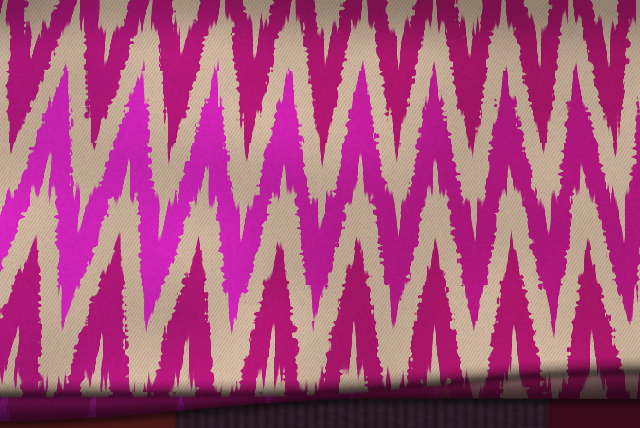
A Shadertoy shader for this texture:

```glsl
const vec3 GOLD = vec3(0.80, 0.72, 0.62);
const vec3 GOLD_SHADE = vec3(0.67, 0.55, 0.50);
const vec3 CRIMSON = vec3(0.65, 0.085, 0.40);
const vec3 MAGENTA = vec3(0.68, 0.09, 0.48);
const vec3 VIOLET = vec3(0.79, 0.14, 0.70);
const vec3 MAT = vec3(0.17, 0.11, 0.15);
const vec3 MAT_LEFT = vec3(0.30, 0.09, 0.09);
const vec3 MAT_RIGHT = vec3(0.22, 0.04, 0.10);

const float COLUMN_WIDTH = 0.161;   // at the top edge
const float COLUMN_SPREAD = 0.032;  // widening towards the bottom
const float COLUMN_BEND = 0.26;
const float COLUMN_CENTRE = 1.017;
const float ROW_HEIGHT = 0.402;
const float ROW_START = -0.02;
const float BAND_HEIGHT = 0.557;    // tip of a peak to tip of a valley
const float SPIKE = 0.07;
const float NOTCH = 0.075;
const float WEFT_THREADS = 150.0;
const float WARP_THREADS = 190.0;
const float TWILL = 800.0;

float hash(vec2 p) {
    p = fract(p * vec2(0.1031, 0.1137));
    p += dot(p, p.yx + 33.33);
    return fract((p.x + p.y) * p.x * 17.0);
}

float noise(vec2 p) {
    vec2 i = floor(p), f = fract(p);
    f = f * f * (3.0 - 2.0 * f);
    return mix(mix(hash(i), hash(i + vec2(1, 0)), f.x),
               mix(hash(i + vec2(0, 1)), hash(i + vec2(1, 1)), f.x), f.y);
}

// Depth of the band edge; a runs from 0 at a peak to 1 at a valley.
float edgeDepth(float a) {
    float spike = SPIKE * (1.0 - smoothstep(0.02, 0.12, a));
    float notch = NOTCH * smoothstep(0.8, 1.0, a);
    return 0.065 + 0.05 * a + 0.43 * clamp(a - 0.3, 0.0, 0.45) - spike + notch;
}

// Signed height inside the gold bands (x) and index of the ground (y).
vec2 chevrons(vec2 p) {
    float d = p.x - COLUMN_CENTRE;
    float u = d / (COLUMN_WIDTH + COLUMN_SPREAD * p.y) + COLUMN_BEND * d * d;
    u += 0.06 * (noise(p * vec2(3.0, 4.0)) - 0.5);
    float a = 2.0 * abs(fract(u + 0.5) - 0.5);

    // Frayed threads: rows shift the sides, columns shift the ends.
    float weft = noise(vec2(floor(p.x * 24.0), p.y * WEFT_THREADS)) - 0.5;
    float warp = noise(vec2(p.x * WARP_THREADS, floor(p.y * 12.0))) - 0.5;
    float side = smoothstep(0.08, 0.25, a) * smoothstep(0.08, 0.25, 1.0 - a);
    a = clamp(a + 0.12 * weft * side, 0.0, 1.0);

    float y = p.y - ROW_START - 0.04 * smoothstep(0.75, 0.95, p.y);
    y += 0.045 * warp + 0.02 * (noise(vec2(u * 1.3, p.y * 3.0)) - 0.5);
    float top = edgeDepth(a);
    float bottom = BAND_HEIGHT - edgeDepth(1.0 - a);
    float row = floor((y - 0.5 * (top + bottom)) / ROW_HEIGHT);

    float inside = -1.0;
    for (float k = 0.0; k < 2.0; k++) {
        float h = y - (row + k) * ROW_HEIGHT;
        inside = max(inside, min(h - top, bottom - h));
    }
    return vec2(inside, row);
}

vec3 silk(vec2 p, float row) {
    float left = 1.0 - smoothstep(0.1, 1.3, p.x);
    float sheen = noise(p * vec2(2.5, 3.5) + 7.0);
    vec3 bright = mix(MAGENTA, VIOLET, clamp(left * 1.2 + sheen * 0.4 - 0.15, 0.0, 1.0));
    vec3 deep = mix(CRIMSON, MAGENTA, left * left * 0.8);
    vec3 c = mix(deep, bright, 1.0 - mod(abs(row), 2.0));
    return c * (0.97 + 0.06 * noise(p * vec2(180.0, 220.0)));
}

vec3 brocade(vec2 p, float px) {
    float fade = 1.0 - smoothstep(0.0025, 0.006, px);
    float twill = 0.5 + 0.5 * sin(TWILL * (p.x + 0.65 * p.y));
    float dash = noise(p * vec2(170.0, 260.0));
    float gap = mix(0.3, twill * (0.35 + 0.65 * dash), fade);
    return mix(GOLD, GOLD_SHADE, 0.1 + gap * 0.6);
}

vec3 mat(vec2 p) {
    float rib = 0.5 + 0.5 * sin(p.x * 270.0);
    vec3 c = MAT * (0.8 + 0.3 * rib) * (0.9 + 0.2 * noise(p * vec2(60.0, 120.0)));
    c = mix(MAT_LEFT, c, smoothstep(0.405, 0.415, p.x));
    return mix(c, MAT_RIGHT, smoothstep(1.275, 1.285, p.x));
}

void mainImage(out vec4 fragColor, in vec2 fragCoord) {
    float px = 1.0 / iResolution.y;
    vec2 p = fragCoord * px;
    p.y = 1.0 - p.y;

    // Fold line and lower rim of the cloth
    float wave = 0.012 * (noise(vec2(p.x * 5.0, 2.0)) - 0.5);
    float fold = 0.925 - 0.055 * smoothstep(0.6, 1.5, p.x) + wave;
    float rim = 0.985 - 0.052 * smoothstep(0.0, 0.9, p.x) + wave;
    float hem = smoothstep(fold - px, fold + 0.008, p.y);

    vec2 band = chevrons(p);
    float soft = 0.007 + px;
    float gold = smoothstep(-soft, soft, band.x);
    gold *= 1.0 - hem * (1.0 - 0.8 * smoothstep(1.0, 1.15, p.x));
    vec3 c = mix(silk(p, band.y), brocade(p, px), gold);

    // Soft wrinkles, dim upper edge and shadowed hem
    float wrinkle = noise(vec2(p.x * 4.0 + p.y * 2.0, p.y * 6.0 - p.x));
    c *= 0.90 + 0.20 * wrinkle;
    c *= mix(0.80, 1.0, smoothstep(0.0, 0.14, p.y));
    c *= 1.0 - 0.4 * smoothstep(fold - 0.04, fold, p.y);
    c *= 1.0 - 0.5 * hem * smoothstep(fold, rim, p.y);
    c *= 1.0 - 0.4 * exp(-pow((p.y - fold) / 0.01, 2.0));

    float below = smoothstep(rim - px, rim + px, p.y);
    float contact = 0.5 + 0.5 * smoothstep(rim, rim + 0.025, p.y);
    fragColor = vec4(mix(c, mat(p) * contact, below), 1.0);
}
```
